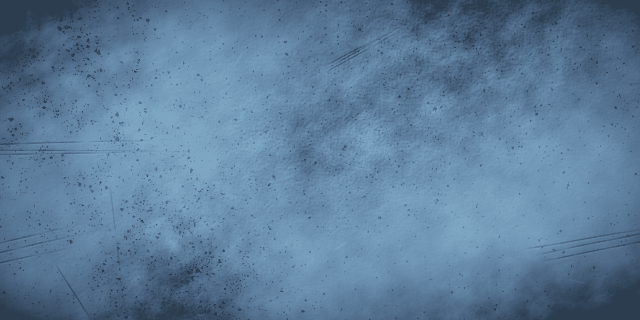
Give the GLSL for this texture, as a Shadertoy shader.

```glsl
// Weathered blue plaster wall with cloudy stains, dark pits, scratches and shaded edges.
#define SHADOW_COLOR vec3(0.17, 0.24, 0.31)
#define LIGHT_COLOR vec3(0.485, 0.65, 0.76)
#define BASE_TONE 1.0
#define EDGE_SHADE 0.45
#define CORNER_SHADE 0.32
#define MOTTLE 0.40
#define STAIN 1.3
#define PIT_DEPTH 0.42
#define RELIEF 0.14
#define SCRATCH_DEPTH 0.30
#define SCUFF_COUNT 24

vec2 hash2(vec2 p) {
    vec3 q = fract(p.xyx * vec3(0.1031, 0.1030, 0.0973));
    q += dot(q, q.yzx + 33.33);
    return fract((q.xx + q.yz) * q.zy);
}

float cornerSlope(vec2 cell, vec2 offset) {
    float angle = 6.2832 * hash2(cell).x;
    return dot(vec2(cos(angle), sin(angle)), offset);
}

float gradientNoise(vec2 p) {
    vec2 i = floor(p), f = p - i, e = vec2(1.0, 0.0);
    vec2 w = f * f * f * (f * (f * 6.0 - 15.0) + 10.0);
    float low = mix(cornerSlope(i, f), cornerSlope(i + e, f - e), w.x);
    float high = mix(cornerSlope(i + e.yx, f - e.yx), cornerSlope(i + 1.0, f - 1.0), w.x);
    return mix(low, high, w.y);
}

mat2 rotation(float a) { return mat2(cos(a), sin(a), -sin(a), cos(a)); }

float fbm(vec2 p, float turn) {
    float sum = 0.0, amplitude = 0.6;
    for (int i = 0; i < 5; i++) {
        sum += amplitude * gradientNoise(p);
        p = rotation(turn) * p * 2.03 + 17.3;
        amplitude *= 0.58;
    }
    return sum;
}

float blob(vec2 p, vec2 center, vec2 radius) {
    vec2 d = (p - center) / radius;
    return exp(-dot(d, d));
}

// One jittered, ragged pit per grid cell; density is the chance of a pit
float pits(vec2 p, float scale, float density, float px) {
    vec2 g = p * scale;
    g += 0.25 * vec2(gradientNoise(g * 2.3), gradientNoise(g * 2.3 + 41.0));
    vec2 cell = floor(g), kind = hash2(cell + 91.0);
    float radius = mix(0.08, 0.26, kind.y * kind.y), soft = px * scale * 0.6;
    float dist = length(g - cell - mix(vec2(0.27), vec2(0.73), hash2(cell + 7.0)));
    return step(kind.x, density) * (1.0 - smoothstep(radius - soft, radius + soft, dist));
}

// Thin worn line from a point, fading at both ends
float scratch(vec2 p, vec2 start, float angle, float len, float px) {
    vec2 d = rotation(-angle) * (p - start);
    d.y += 0.003 * gradientNoise(vec2(d.x * 5.0, start.y * 50.0));
    float ends = smoothstep(0.0, 0.15 * len, d.x) * (1.0 - smoothstep(0.4 * len, len, d.x));
    float wear = smoothstep(-0.7, 0.2, gradientNoise(vec2(d.x * 14.0, start.y * 90.0)));
    return ends * wear * (1.0 - smoothstep(0.0006, 0.0006 + px, abs(d.y)));
}

// Near-parallel grooves, each with a lit lower lip
float grooves(vec2 p, vec2 start, float angle, float len, float spread, float px) {
    float sum = 0.0;
    for (int i = 0; i < 3; i++) {
        vec2 h = hash2(start * 37.0 + float(i) * 5.3);
        vec2 s = start + vec2(0.15 * len * h.x, spread * (float(i) - 1.0));
        float a = angle + 0.05 * (h.y - 0.5), l = len * mix(0.7, 1.0, h.y);
        sum += scratch(p, s, a, l, px) - 0.25 * scratch(p + vec2(0.0, 0.005), s, a, l, px);
    }
    return sum;
}

void mainImage(out vec4 fragColor, in vec2 fragCoord) {
    float px = 1.0 / iResolution.y;
    vec2 uv = fragCoord / iResolution.xy, p = uv * vec2(2.0, 1.0);
    float cloud = fbm(p * 2.6 + 3.0, 0.6), grime = fbm(p * 10.0 + 30.0, 0.6);
    float brushed = fbm(rotation(-0.5) * p * vec2(5.0, 19.0), 0.0);
    // Broad edge shading and cloudy stains
    vec2 q = abs(uv * 2.0 - 1.0), q4 = q * q * q * q;
    float tone = BASE_TONE - EDGE_SHADE * (q4.x + q4.y) - CORNER_SHADE * q.x * q.x * q.y * q.y;
    float upperLeft = blob(p, vec2(0.12, 0.85), vec2(0.34, 0.28));
    float lowerLeft = blob(p, vec2(0.57, 0.12), vec2(0.25, 0.24));
    float upperRight = blob(p, vec2(1.45, 0.87), vec2(0.45, 0.26));
    float middle = blob(p, vec2(1.05, 0.54), vec2(0.36, 0.2));
    float stain = 0.22 * upperLeft + 0.32 * lowerLeft + 0.34 * upperRight + 0.2 * middle;
    stain += 0.18 * blob(p, vec2(1.7, 0.02), vec2(0.55, 0.16));
    tone -= STAIN * stain * max(0.0, 1.0 - 0.7 * cloud - 1.1 * grime - 0.6 * brushed);
    tone += MOTTLE * (0.6 * cloud + 0.2 * grime + 0.1 * brushed);
    // Fine embossed plaster, roughest in the middle and upper right
    float rough = 0.25 + 0.75 * min(middle + upperRight + 0.5 * lowerLeft, 1.0);
    vec2 lit = p + vec2(-0.003, 0.004);
    float relief = gradientNoise(p * 125.0) - gradientNoise(lit * 125.0);
    relief += 0.6 * (gradientNoise(p * 73.0) - gradientNoise(lit * 73.0));
    tone += RELIEF * rough * relief;
    // Pits in several sizes, gathered where grime collects
    float speckled = upperLeft + 1.2 * lowerLeft + blob(p, vec2(0.2, 0.43), vec2(0.28, 0.2));
    float gathered = speckled * smoothstep(-0.2, 0.35, 0.4 * cloud - grime);
    for (int i = 0; i < 4; i++) {
        float layer = float(i), chance = 0.42 * gathered + 0.05 * layer * rough;
        tone -= PIT_DEPTH * pits(rotation(0.4 + layer) * p + 9.0, 40.0 * pow(1.4, layer), chance, px);
    }
    // Groups of long grooves, then scattered faint scuffs
    float marks = grooves(p, vec2(-0.2, 0.53), 0.0, 0.85, 0.016, px);
    marks += grooves(p, vec2(-0.08, 0.2), 0.22, 0.4, 0.03, px);
    marks += grooves(p, vec2(1.6, 0.2), 0.18, 0.65, 0.02, px);
    marks += grooves(p, vec2(1.0, 0.78), 0.5, 0.38, 0.012, px);
    marks += scratch(p, vec2(0.17, 0.18), -1.0, 0.28, px);
    marks += 0.6 * scratch(p, vec2(0.34, 0.45), -1.45, 0.5, px);
    for (int i = 0; i < SCUFF_COUNT; i++) {
        vec2 spot = hash2(vec2(i, 4)), style = hash2(vec2(i, 57));
        float len = 0.06 + 0.2 * spot.x * style.y;
        marks += mix(-0.5, 0.5, style.y) * scratch(p, spot * vec2(2, 1), 2.0 * style.x - 0.9, len, px);
    }
    tone = clamp(tone - SCRATCH_DEPTH * marks, 0.0, 1.0);
    vec3 color = mix(SHADOW_COLOR, LIGHT_COLOR, tone);
    color.b += 0.12 * tone * (1.0 - tone);
    fragColor = vec4(color, 1.0);
}
```
